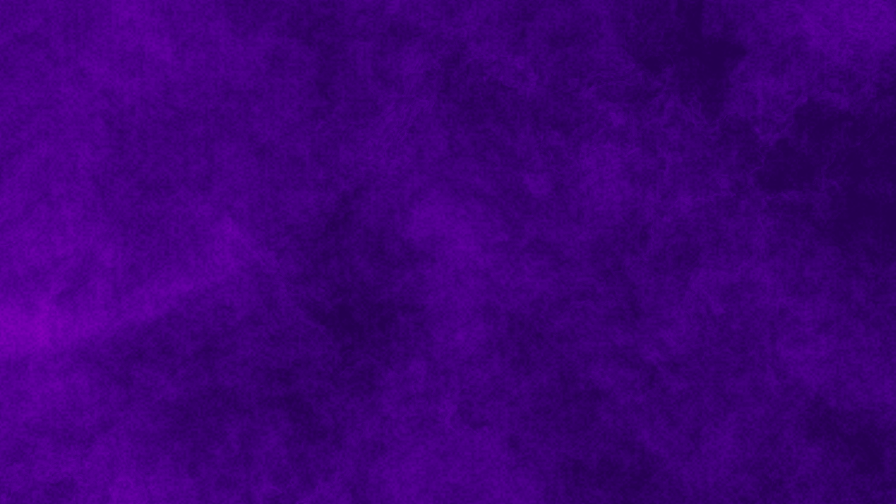
Give the GLSL for this texture, as a WebGL 2 fragment shader.

```glsl
#version 300 es
precision highp float;

#define LEFT_TONE 0.294
#define TONE_FALL 0.060
#define CLOUD_SCALE 4.2
#define CLOUD_AMOUNT 0.23
#define WARP_AMOUNT 1.5
#define VEIN_AMOUNT 0.060
#define STREAK_AMOUNT 0.110
#define MOTTLE_AMOUNT 0.125
#define GRAIN_SCALE 210.0
#define GRAIN_AMOUNT 0.085
#define DARKEST_TONE 0.140

uniform vec2 u_resolution;
out vec4 fragColor;

float hash(vec2 p) {
  return fract(sin(dot(p, vec2(127.1, 311.7))) * 43758.5453);
}

float valueNoise(vec2 p) {
  vec2 cell = floor(p);
  vec2 f = fract(p);
  f = f * f * (3.0 - 2.0 * f);
  float low = mix(hash(cell), hash(cell + vec2(1.0, 0.0)), f.x);
  float high = mix(hash(cell + vec2(0.0, 1.0)), hash(cell + 1.0), f.x);
  return mix(low, high, f.y);
}

// Rotated octaves, normalised to 0..1
float fbm(vec2 p) {
  const mat2 turn = mat2(0.8, 0.6, -0.6, 0.8);
  float sum = 0.0, total = 0.0, amplitude = 0.5;
  for (int i = 0; i < 6; i++) {
    sum += amplitude * valueNoise(p);
    total += amplitude;
    amplitude *= 0.6;
    p = turn * p * 2.03 + 17.3;
  }
  return sum / total;
}

// Soft elliptical region
float blob(vec2 p, vec2 center, vec2 radius) {
  vec2 d = (p - center) / radius;
  return exp(-dot(d, d));
}

// Thin wisps along the mid level of warped noise
float veins(vec2 p) {
  float ridge = 1.0 - abs(2.0 * fbm(p) - 1.0);
  return pow(ridge, 12.0);
}

// Curved glow rising from the left edge, crisper below than above
float streak(vec2 p) {
  float offset = p.y - (0.325 + 0.7 * p.x * p.x);
  float width = offset > 0.0 ? 0.060 : 0.028;
  float body = exp(-offset * offset / (width * width));
  return body * smoothstep(0.55, 0.2, p.x);
}

// Broad light and dark areas
float regions(vec2 p) {
  float tone = LEFT_TONE - TONE_FALL * p.x;
  tone -= 0.055 * blob(p, vec2(0.73, 0.45), vec2(0.15, 0.17));
  tone -= 0.060 * blob(p, vec2(0.55, 0.24), vec2(0.24, 0.15));
  tone -= 0.035 * blob(p, vec2(1.40, 0.95), vec2(0.25, 0.16));
  tone -= 0.030 * blob(p, vec2(1.75, 0.60), vec2(0.18, 0.20));
  tone += 0.090 * blob(p, vec2(1.75, 1.00), vec2(0.18, 0.12));
  tone += 0.025 * blob(p, vec2(0.05, 0.40), vec2(0.35, 0.50));
  tone += 0.020 * blob(p, vec2(1.00, 0.25), vec2(0.22, 0.30));
  return tone;
}

// Violet ramp indexed by its red component
vec3 violet(float tone) {
  float x = tone - 0.17;
  return vec3(tone, 0.0, 0.36 + 1.67 * x - 1.78 * x * x);
}

void main() {
  vec2 p = gl_FragCoord.xy / u_resolution.y;

  // Warp the smoke so its edges curl
  vec2 q = p * CLOUD_SCALE;
  vec2 warp = vec2(fbm(q + 3.7), fbm(q + 41.2)) - 0.5;
  vec2 smoke = q + warp * WARP_AMOUNT;

  float tone = regions(p + warp * 0.16);
  tone += STREAK_AMOUNT * streak(p + warp * 0.06);
  tone += CLOUD_AMOUNT * (fbm(smoke + 9.1) - 0.5);
  float patches = smoothstep(0.35, 0.7, fbm(q * 0.6 + 63.0));
  tone += VEIN_AMOUNT * patches * (veins(smoke * 1.3 + 25.0) - 0.25);

  // Fine mottling and grain
  tone += MOTTLE_AMOUNT * (fbm(p * 34.0 + warp * 4.0) - 0.5);
  float grain = valueNoise(p * GRAIN_SCALE) - 0.5;
  tone += GRAIN_AMOUNT * grain * (0.4 + 1.6 * tone);

  // Soft floor for the deepest shade
  float above = tone - DARKEST_TONE;
  tone = DARKEST_TONE + 0.5 * (above + sqrt(above * above + 0.0006));
  fragColor = vec4(violet(tone), 1.0);
}
```
